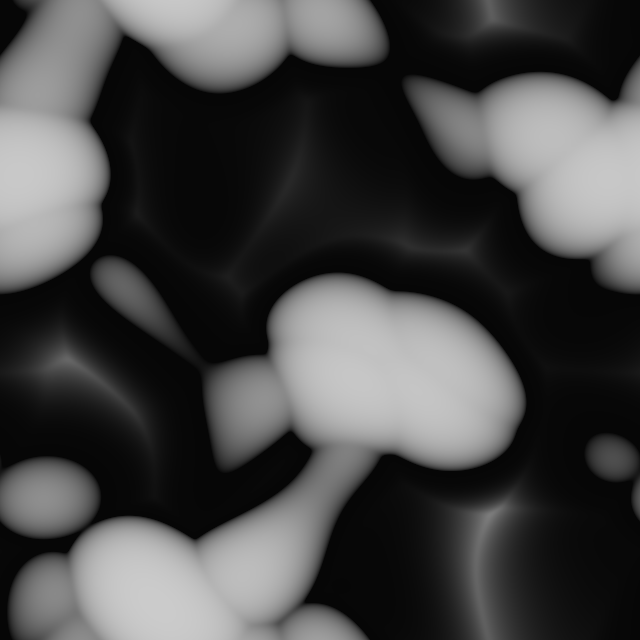
This texture is drawn by a Shadertoy shader. Its source:

```glsl
#define CELLS 5.0
#define JITTER 0.9
#define WARP 0.028
#define CREASE_SHARPNESS 40.0
#define SWELL 0.30
#define LEVEL 0.17
#define EDGE_SOFTNESS 0.02
#define BLOB_GRAY 0.80
#define BLOB_ROUNDING 3.3
#define GLOW_GRAY 0.45
#define BASE_GRAY 0.025

const float TAU = 6.2831853;

vec2 hash2(vec2 cell) {
    vec2 q = vec2(dot(cell, vec2(127.1, 311.7)), dot(cell, vec2(269.5, 183.3)));
    return fract(sin(q) * 43758.5453);
}

// Squared distance to the nearest scattered point, wrapped and softly blended
float cellDistance(vec2 uv) {
    vec2 p = uv * CELLS;
    vec2 home = floor(p);
    float sum = 0.0;
    for (int y = -2; y <= 2; y++) {
        for (int x = -2; x <= 2; x++) {
            vec2 cell = home + vec2(x, y);
            vec2 offset = 0.5 + JITTER * (hash2(mod(cell, CELLS)) - 0.5);
            vec2 d = cell + offset - p;
            sum += exp(-CREASE_SHARPNESS * dot(d, d));
        }
    }
    return -log(max(sum, 1e-30)) / CREASE_SHARPNESS;
}

// Broad waves that gather the lobes into clusters
float clusterWave(vec2 uv) {
    return cos(TAU * (uv.x - uv.y - 0.22))
         + cos(TAU * (uv.x + 2.0 * uv.y - 0.43))
         + 0.4 * cos(TAU * (uv.x - 0.25));
}

// Periodic bending of the plane
vec2 bend(vec2 uv) {
    uv += WARP * sin(TAU * (2.0 * uv.yx + vec2(0.15, 0.6)));
    return uv + 0.5 * WARP * sin(TAU * (3.0 * uv.yx + vec2(0.7, 0.2)));
}

void mainImage(out vec4 fragColor, in vec2 fragCoord) {
    vec2 uv = fragCoord / iResolution.xy;
    float height = LEVEL + SWELL * clusterWave(uv) - cellDistance(bend(uv));

    // Rounded blobs above the zero level
    float rise = max(height, 0.0);
    rise = rise * rise / (rise + EDGE_SOFTNESS);
    float blob = BLOB_GRAY * sqrt(1.0 - exp(-BLOB_ROUNDING * rise));

    // Faint star-shaped glows in the deepest hollows
    float depth = max(-height, 0.0);
    float glow = min(GLOW_GRAY * depth * depth * depth, 0.8);

    fragColor = vec4(vec3(BASE_GRAY + blob + glow), 1.0);
}
```
